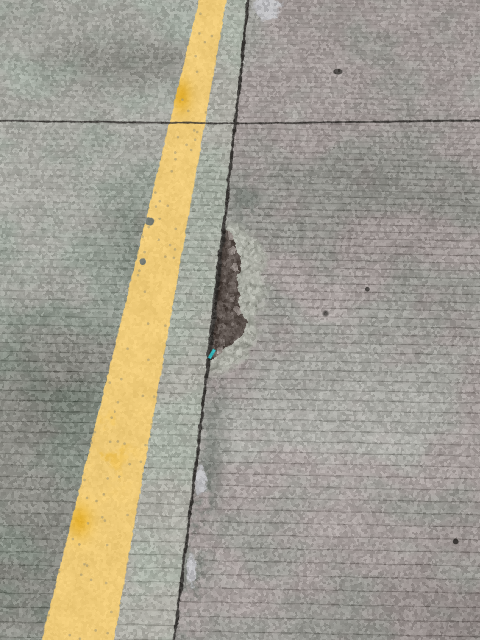
A Shadertoy shader for this texture:

```glsl
// Worn concrete slabs with a painted stripe, a cracked joint and a spalled hole.
// Height is 1. Joint and stripe are curves x(y), grooves follow perspective,
// layered sines make the stains and cellular noise the grit.
#define PAINT vec3(0.935, 0.795, 0.475)
#define PALE vec3(0.69, 0.70, 0.66)
#define GREENISH vec3(0.645, 0.66, 0.63)
#define BROWNISH vec3(0.635, 0.62, 0.605)
#define DAMP vec3(0.46, 0.48, 0.455)
#define SOIL vec3(0.36, 0.325, 0.305)
#define CRACK vec3(0.20, 0.19, 0.18)
#define HORIZON 2.04
#define GROOVES 174.0
#define GROOVE_DEPTH 0.17
#define GRIT 0.13

float hash(vec2 p) {
    p = fract(p * vec2(0.1031, 0.1137));
    p += dot(p, p.yx + 33.33);
    return fract((p.x + p.y) * p.x * 17.3);
}

// x: distance to the nearest scattered point, y: random value of its cell
vec2 cells(vec2 p) {
    vec2 best = vec2(9, 0);
    for (int k = 0; k < 9; k++) {
        vec2 id = floor(p) + vec2(k % 3 - 1, k / 3 - 1);
        float d = length(p - id - vec2(hash(id), hash(id + 57.0)));
        if (d < best.x) best = vec2(d, hash(id + 113.0));
    }
    return best;
}

// Layered sines, about -1 to 1
float waves(vec2 p) {
    float sum = 0.0, amp = 0.5;
    for (int i = 0; i < 5; i++) {
        p = mat2(0.8, 0.6, -0.6, 0.8) * p * 1.9 + 1.7;
        sum += amp * sin(p.x + 1.4 * sin(p.y * 1.2));
        amp *= 0.62;
    }
    return sum;
}

float cover(float d) {
    float aa = 0.8 / iResolution.y;
    return 1.0 - smoothstep(-aa, aa, d);
}

// Soft ellipse at (x, y) with radii w and h
float blob(vec2 p, float x, float y, float w, float h) {
    vec2 q = (p - vec2(x, y)) / vec2(w, h);
    return exp(-dot(q, q));
}

// Half-ellipse profile between two heights
float bulge(float y, float low, float high) {
    float t = clamp((y - low) / (high - low), 0.0, 1.0);
    return sqrt(4.0 * t * (1.0 - t));
}

void mainImage(out vec4 fragColor, in vec2 fragCoord) {
    vec2 p = fragCoord / iResolution.y;
    float y = p.y;
    float broad = waves(p * vec2(5, 8));
    float rough = waves(p * 32.0);
    float fine = waves(p * 110.0 + 4.0);
    vec2 grit = cells(p * 230.0), pebble = cells(p * 85.0);

    // Signed distances from the joints and stripe
    float joint = p.x - 0.272 - 0.128 * y + 0.012 * y * y - 0.0012 * rough;
    float cross = y - 0.807 - 0.012 * abs(p.x - 0.37) + 0.0006 * rough;
    float left = 0.065 + 0.252 * y - 0.006 * y * y;
    float right = 0.178 + 0.176 * y;
    float stripe = cover(max(left - p.x, p.x - right) + 0.0012 * fine);
    float slab = cover(-joint);
    float strip = cover(right - p.x) * (1.0 - slab);

    // Slab tones and broad stains
    float leftDark = 0.15 * blob(p, 0.09, 0.40, 0.16, 0.12)
        + 0.13 * blob(p, 0.06, 0.11, 0.20, 0.17)
        + 0.11 * blob(p, 0.22, 0.62, 0.06, 0.07)
        + 0.10 * blob(p, 0.20, 0.90, 0.14, 0.04);
    float rightDark = 0.09 * blob(p, 0.75, 0.02, 0.20, 0.14)
        + 0.05 * blob(p, 0.62, 0.66, 0.24, 0.13)
        - 0.04 * blob(p, 0.52, 0.30, 0.22, 0.16);
    vec3 col = mix(GREENISH, BROWNISH, slab) + 0.028 * broad + 0.018 * rough;
    col -= mix(leftDark * (1.0 - strip) * (1.0 + 0.35 * broad), rightDark, slab);
    col = mix(col, PALE, 0.55 * strip);
    col += 0.012 * sin(broad * 3.0 + y * 9.0) * vec3(1.0, -0.3, 0.2);

    // Brushed grooves, worn away on the spalled rim
    float spall = joint - 0.08 * bulge(y, 0.405, 0.66) + 0.011 * rough + 0.004 * fine;
    float rim = slab * (1.0 - smoothstep(-0.012, 0.006, spall))
        * smoothstep(0.40, 0.43, y) * (1.0 - smoothstep(0.64, 0.665, y));
    float depth = HORIZON - y - 0.02 * p.x;
    float phase = fract(GROOVES / depth + 0.37 * slab + 0.04 * rough);
    float groove = cover(abs(phase - 0.5) * depth * depth / GROOVES - 0.0008);
    float wear = mix(0.45 + 3.0 * leftDark, 0.9, max(slab, strip * 0.7));
    wear *= (1.0 - 0.65 * smoothstep(0.55, 0.95, y)) * (0.85 + 0.4 * fine);
    col -= GROOVE_DEPTH * groove * wear * (1.0 - rim);

    // Damp marks and pale flecks beside the joint
    float damp = blob(vec2(joint, y), 0.018, 0.17, 0.022, 0.22)
        * smoothstep(-0.25, 0.5, waves(p * vec2(14, 9) + 2.0) + 0.3 * fine);
    damp += blob(p, 0.386, 0.685, 0.021, 0.04) * smoothstep(-0.5, 0.4, rough);
    col = mix(col, DAMP, min(damp, 0.85) * slab);
    float fleck = blob(p, 0.313, 0.25, 0.011, 0.026) + blob(p, 0.299, 0.11, 0.009, 0.03)
        + blob(p, 0.417, 0.988, 0.025, 0.022);
    col = mix(col, vec3(0.73, 0.73, 0.74), slab * smoothstep(0.35, 0.65, fleck + 0.2 * fine));

    // Spalled rim and soil-filled hole
    col = mix(col, PALE + 0.05 * fine - 0.12 * smoothstep(0.45, 0.8, pebble.x), 0.85 * rim);
    float hole = joint - 0.034 * bulge(y, 0.437, 0.642)
        - 0.024 * blob(p, p.x, 0.488, 1.0, 0.027) + 0.005 * rough + 0.003 * fine;
    float inHole = cover(max(hole, -joint)) * cover(abs(y - 0.54) - 0.103);
    vec3 soil = SOIL + 0.06 * fine + 0.12 * (0.45 - pebble.x);
    soil += 0.22 * step(0.86, pebble.y) * smoothstep(-0.022, 0.0, hole);
    col = mix(col, soil - 0.09 * (1.0 - smoothstep(0.0, 0.012, joint)), inHole);

    // Stripe with stains, chips and worn specks
    float chips = blob(p, 0.234, 0.654, 0.008, 0.008) + blob(p, 0.223, 0.591, 0.006, 0.006);
    float stain = blob(p, 0.283, 0.85, 0.014, 0.025) + blob(p, 0.124, 0.186, 0.018, 0.025);
    stain += 0.6 * blob(p, 0.17, 0.30, 0.035, 0.05) * smoothstep(0.0, 0.8, rough);
    vec3 paint = PAINT + 0.02 * rough - stain * vec3(0.04, 0.10, 0.27);
    float speck = step(0.84, pebble.y) * (1.0 - smoothstep(0.10, 0.25, pebble.x));
    paint = mix(paint, vec3(0.66, 0.61, 0.46), 0.6 * speck);
    col = mix(col, mix(paint, DAMP, smoothstep(0.35, 0.6, chips + 0.1 * fine)), stripe);

    // Joints, spots and a small cyan scrap
    float width = 0.0022 + 0.0012 * fine + 0.0015 * bulge(y, 0.40, 0.66);
    col = mix(col, CRACK, 0.9 * cover(abs(joint) - width));
    col = mix(col, CRACK, 0.85 * cover(abs(cross) - 0.0014 - 0.0005 * fine));
    float spots = blob(p, 0.528, 0.888, 0.008, 0.005) + blob(p, 0.574, 0.548, 0.004, 0.004)
        + blob(p, 0.712, 0.154, 0.005, 0.005) + 0.6 * blob(p, 0.509, 0.51, 0.008, 0.008);
    col = mix(col, CRACK, 0.8 * smoothstep(0.3, 0.6, spots));
    vec2 scrap = abs(mat2(0.86, 0.5, -0.5, 0.86) * (p - vec2(0.331, 0.447)));
    col = mix(col, vec3(0.25, 0.74, 0.76), cover(max(scrap.x - 0.0025, scrap.y - 0.008)));

    // Fine grit, softer over paint
    col += GRIT * (grit.y - 0.5) * (1.0 - 0.65 * stripe);
    fragColor = vec4(clamp(col, 0.0, 1.0), 1.0);
}
```
